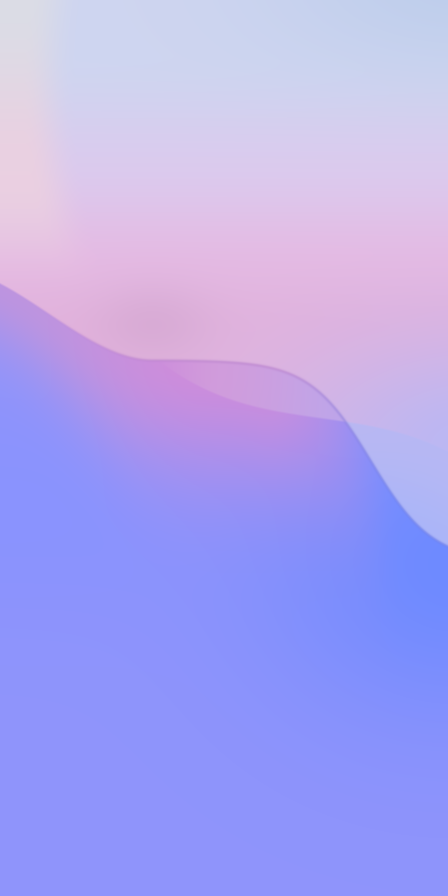
This background is drawn by a WebGL 1 fragment shader. Its source:

```glsl
precision highp float;
uniform vec2 u_resolution;

// Height of the front hill: a gentle left slope, then a steep S-shaped drop
float hillHeight(float x) {
  float leftRise = 0.103 * (1.0 - smoothstep(-0.12, 0.34, x));
  float rightDrop = 0.225 / (1.0 + exp((0.828 - x) / 0.069));
  return 0.598 + leftRise - rightDrop;
}

// Height of the translucent rear fold
float foldHeight(float x) {
  float u = x - 0.72;
  return 0.533 - 0.07 * u - 0.8 * u * u * u;
}

// Soft elliptical glow
float glow(vec2 p, vec2 center, vec2 radius) {
  vec2 q = (p - center) / radius;
  return exp(-dot(q, q));
}

vec3 skyColor(vec2 p) {
  vec3 color = mix(vec3(0.885, 0.70, 0.865), vec3(0.895, 0.73, 0.89), smoothstep(0.63, 0.73, p.y));
  color = mix(color, vec3(0.86, 0.79, 0.93), smoothstep(0.70, 0.82, p.y));
  color = mix(color, vec3(0.81, 0.835, 0.94), smoothstep(0.79, 0.94, p.y));
  color = mix(color, vec3(0.73, 0.80, 0.92), 0.8 * glow(p, vec2(1.05, 1.02), vec2(0.45, 0.10)));

  // Warm light on the left, bounded by a wide soft arc
  float arc = 0.12 + 1.6 * (p.y - 0.90) * (p.y - 0.90);
  float warm = 1.0 - smoothstep(-0.07, 0.05, p.x - arc);
  warm *= smoothstep(0.67, 0.80, p.y);
  vec3 warmColor = mix(vec3(0.93, 0.82, 0.87), vec3(0.87, 0.87, 0.89), smoothstep(0.82, 1.0, p.y));
  color = mix(color, warmColor, 0.8 * warm);

  // Cool haze low on the right and a dim patch above the hill
  color = mix(color, vec3(0.70, 0.72, 0.97), 0.85 * glow(p, vec2(1.08, 0.50), vec2(0.42, 0.12)));
  return color - vec3(0.035, 0.03, 0.03) * glow(p, vec2(0.34, 0.64), vec2(0.13, 0.045));
}

vec3 hillColor(vec2 p, float depth) {
  vec3 color = mix(vec3(0.56, 0.58, 0.985), vec3(0.54, 0.575, 0.995), glow(p, vec2(0.0, 0.43), vec2(0.7, 0.12)));
  color = mix(color, vec3(0.43, 0.54, 1.0), glow(p, vec2(1.02, 0.37), vec2(0.40, 0.17)));
  float reach = mix(0.075, 0.13, smoothstep(0.0, 0.5, p.x));
  float blush = exp(-depth * depth / (reach * reach));
  blush *= 1.0 - smoothstep(0.58, 0.90, p.x);
  vec3 blushColor = mix(vec3(0.75, 0.58, 0.87), vec3(0.82, 0.55, 0.85), smoothstep(0.05, 0.45, p.x));
  return mix(color, blushColor, 0.95 * blush);
}

void main() {
  vec2 p = gl_FragCoord.xy / u_resolution;
  float soft = 1.5 / u_resolution.y;
  float hill = hillHeight(p.x);
  float slope = (hillHeight(p.x + 0.01) - hillHeight(p.x - 0.01)) / 0.02;

  // Signed depths below each curve, in canvas heights
  float depth = (hill - p.y) / sqrt(1.0 + 4.0 * slope * slope);
  float foldDepth = foldHeight(p.x) - p.y;
  float insideHill = smoothstep(-soft, soft, depth);
  float insideFold = smoothstep(-soft, soft, foldDepth);

  // Rear fold over the sky
  vec3 sky = skyColor(p);
  vec3 foldColor = mix(vec3(0.71, 0.72, 0.955), vec3(0.64, 0.71, 0.985), smoothstep(0.0, 0.12, foldDepth));
  sky = mix(sky, foldColor, 0.85 * insideFold * smoothstep(0.6, 0.8, p.x));

  // Front hill with the pale ribbon between its crest and the fold
  vec3 front = hillColor(p, hill - p.y);
  vec3 ribbonColor = mix(vec3(0.82, 0.62, 0.86), vec3(0.76, 0.66, 0.91), smoothstep(0.45, 0.78, p.x));
  float ribbon = (1.0 - insideFold) * smoothstep(0.32, 0.50, p.x);
  front = mix(front, ribbonColor, 0.85 * ribbon);

  // Thin shaded rim along the crest
  vec3 color = mix(sky, front, insideHill);
  float rim = exp(-pow(depth / 0.0018, 2.0)) * smoothstep(0.0, 0.45, p.x);
  vec3 rimColor = mix(vec3(0.72, 0.50, 0.80), vec3(0.44, 0.50, 0.91), smoothstep(0.6, 0.9, p.x));
  color = mix(color, rimColor, 0.5 * rim);

  gl_FragColor = vec4(color, 1.0);
}
```
